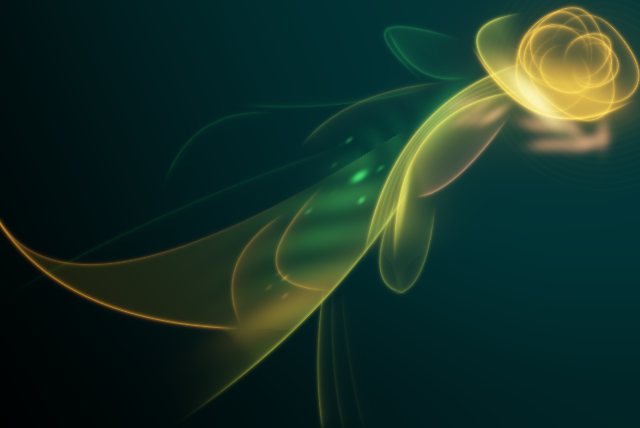
Reproduce this background procedurally as a Shadertoy shader.

```glsl
// A glowing golden-green ribbon of light curling across a dark teal field.

const vec3 GOLD = vec3(1, .55, .06);
const vec3 AMBER = vec3(.85, .45, .08);
const vec3 LIME = vec3(.75, .72, .12);
const vec3 GREEN = vec3(.12, .5, .14);
const vec3 PINK = vec3(1, .5, .28);

float hash(float n) { return fract(sin(n * 91.7) * 4375.5); }

// Quadratic curve: x = signed distance (positive on the left), y = parameter
vec2 curve(vec2 p, vec2 a, vec2 b, vec2 c) {
    vec2 u = 2. * (b - a), v = a - 2. * b + c, r, g;
    float t = 0., best = 1e5;
    for (int i = 0; i <= 12; i++) {
        float s = float(i) / 12.;
        r = a + s * (u + s * v) - p;
        if (dot(r, r) < best) { best = dot(r, r); t = s; }
    }
    for (int i = 0; i < 3; i++) {
        r = a + t * (u + t * v) - p;
        g = u + 2. * t * v;
        float k = dot(g, g);
        t = clamp(t - dot(r, g) / max(k + 2. * dot(r, v), .3 * k), 0., 1.);
    }
    r = p - a - t * (u + t * v);
    g = u + 2. * t * v;
    return vec2(length(r) * (g.x * r.y > g.y * r.x ? 1. : -1.), t);
}

float line(float d) { return exp(-abs(d) / .0028); }

// Fine line with a soft veil on one side; the sign of veil picks the side
float strand(vec2 p, vec2 a, vec2 b, vec2 c, float veil) {
    vec2 s = curve(p, a, b, c);
    float fade = smoothstep(0., .2, s.y) * smoothstep(1., .8, s.y);
    float side = smoothstep(-.002, .002, s.x * sign(veil));
    return fade * (line(s.x) + .45 * side * exp(-abs(s.x / veil)));
}

float glow(vec2 p, vec2 center, vec2 size, float angle) {
    float c = cos(angle), s = sin(angle);
    p = (p - center) * mat2(c, s, -s, c) / size;
    return exp(-dot(p, p));
}

void mainImage(out vec4 fragColor, in vec2 fragCoord) {
    vec2 p = fragCoord / iResolution.y;
    p.x += .75 - .5 * iResolution.x / iResolution.y;

    // Background gradient
    vec3 base = vec3(.005, .2, .21) * smoothstep(-.25, 1.5, p.x + .45 * p.y);
    base *= 1. - .3 * smoothstep(.5, 0., p.y);
    vec3 light = vec3(0);

    // Tail: silky membrane between three edges
    vec2 upper = curve(p, vec2(0, .482), vec2(.18, .224), vec2(.84, .63));
    vec2 lower = curve(p, vec2(0, .482), vec2(.155, .243), vec2(.57, .232));
    vec2 spine = curve(p, vec2(.4, 0), vec2(.76, .24), vec2(.96, .56));
    vec3 edges = smoothstep(-.003, .003, vec3(-upper.x, lower.x, spine.x));
    edges.y = smoothstep(-.003 - .15 * smoothstep(.5, .65, p.x), .003, lower.x);
    float inside = edges.x * edges.y * edges.z * smoothstep(1., .85, p.x);
    float silk = .7 + .3 * sin(85. * upper.x + 4. * sin(8. * p.x)) * smoothstep(.4, .8, p.x);
    light += inside * silk * mix(vec3(.13, .1, .01), vec3(.07, .13, .03), smoothstep(.45, .8, p.x));
    light += AMBER * .4 * line(upper.x) * smoothstep(1., .4, upper.y);
    light += AMBER * line(lower.x) * smoothstep(1., .9, lower.y);
    light += LIME * smoothstep(0., .4, spine.y) * smoothstep(1., .9, spine.y)
           * (.7 * line(spine.x) + .22 * edges.z * exp(-abs(spine.x) / .06));
    light += AMBER * .45 * edges.z * glow(p, vec2(.69, .29), vec2(.15, .04), .5);
    light += AMBER * (.35 * strand(p, vec2(.57, .23), vec2(.485, .394), vec2(.68, .51), -.03)
                    + .4 * strand(p, vec2(.8, .32), vec2(.51, .32), vec2(.77, .58), -.02));

    // Green haze and sparks along the body
    light += GREEN * .4 * silk * glow(p, vec2(.82, .55), vec2(.19, .06), .9);
    light += vec3(.2, 1.2, .3) * glow(p, vec2(.842, .588), vec2(.018, .008), .6);
    for (float i = 0.; i < 14.; i++) {
        vec2 q = vec2(.62, .33) + vec2(.24, .31) * hash(i + 1.)
               + vec2(.05, -.04) * (2. * hash(i + 31.) - 1.);
        light += mix(AMBER, GREEN * 1.6, smoothstep(.36, .5, q.y))
               * .5 * hash(i + 7.) * glow(p, q, vec2(.009, .004), .7);
    }

    // Trunk: folded sheets sweeping up to the head
    for (float k = 0.; k <= 1.; k += .25)
        light += mix(LIME, GOLD, .3) * (abs(k - .5) > .4 ? 1. : .2)
               * strand(p, vec2(.85 + .075 * k, .38), vec2(.91, .77), vec2(1.25, .86 - .07 * k), -.04);
    light += LIME * .9 * glow(p, vec2(.945, .54), vec2(.075, .008), 1.4);
    light += GREEN * .6 * glow(p, vec2(1.03, .73), vec2(.09, .03), .9);
    light += LIME * (.4 * strand(p, vec2(.94, .56), vec2(.83, .32), vec2(.96, .314), .04)
                   + .3 * strand(p, vec2(.92, .314), vec2(1, .31), vec2(1.02, .53), .05));
    light += PINK * .6 * strand(p, vec2(.97, .54), vec2(1.06, .54), vec2(1.2, .74), .04);

    // Faint outlying filaments
    light += GREEN * (.35 * strand(p, vec2(1, .8), vec2(.76, 1.01), vec2(1.1, .9), -.05)
                    + .35 * strand(p, vec2(.9, .95), vec2(.96, .79), vec2(1.1, .82), .03)
                    + .16 * strand(p, vec2(.38, .55), vec2(.44, .76), vec2(.66, .735), -.01)
                    + .16 * strand(p, vec2(.55, .755), vec2(.8, .735), vec2(1.02, .8), .01)
                    + .1 * strand(p, vec2(0, .3), vec2(.4, .53), vec2(.84, .67), -.01));
    light += LIME * .2 * strand(p, vec2(.7, .65), vec2(.8, .79), vec2(1.06, .81), -.02);
    for (float k = 0.; k < 3.; k++)
        light += LIME * .3 / (1. + 3. * k) * strand(p, vec2(.76 + .02 * k, .34),
                 vec2(.73 + .04 * k, .14), vec2(.76 + .05 * k, -.03), .015);

    // Head: hot core, folds and rosy wisps
    light += GOLD * 1.1 * glow(p, vec2(1.34, .79), vec2(.1, .055), -.25);
    light += GOLD * .22 * glow(p, vec2(1.32, .82), vec2(.19, .15), 0.);
    light += vec3(2, 1.6, .7) * glow(p, vec2(1.25, .77), vec2(.075, .022), -.8);
    light += LIME * strand(p, vec2(1.23, .97), vec2(.98, .94), vec2(1.28, .72), .06);
    light += GOLD * 1.6 * strand(p, vec2(1.1, .9), vec2(1.25, .63), vec2(1.49, .77), .05);
    for (float i = 0.; i < 8.; i++) {
        float h = hash(i + 5.);
        light += PINK * .5 * glow(p, vec2(1.25 + .023 * i, .66 + .05 * h), vec2(.035, .016), 3. * h);
        light += PINK * .35 * glow(p, vec2(1.07 + .014 * i, .72 + .04 * h), vec2(.03, .01), .6);
    }

    // Interlaced loops
    for (float i = 0.; i < 10.; i++) {
        vec2 c = vec2(1.345, .855) + .045 * vec2(cos(2.4 * i), .7 * sin(2.4 * i));
        vec2 q = p - c + .012 * sin(22. * p.yx + i);
        float shade = .5 + .5 * cos(atan(q.y, q.x) - 2.4 * i), d = length(q) - .05 - .05 * hash(i + 3.);
        light += GOLD * shade * (.9 * line(d) + .3 * step(d, 0.) * exp(d / .02));
        light += GREEN * .04 * line(length(p - vec2(1.41, .83)) - .13 - .016 * i);
    }

    fragColor = vec4(1. - (1. - base) * exp(-1.25 * light), 1);
}
```
